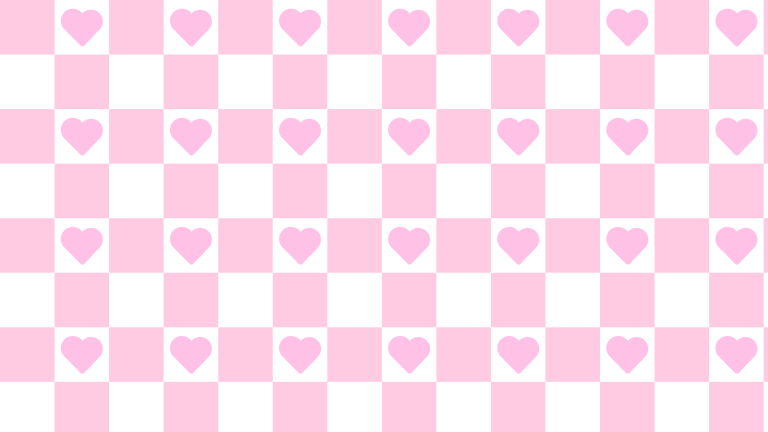
Reproduce this pattern procedurally as a Shadertoy shader.

```glsl
const float TILE_SIZE = 0.12627;              // tile side, in canvas heights
const vec3 TILE_PINK = vec3(1.00, 0.796, 0.886);
const vec3 TILE_WHITE = vec3(1.0);
const vec3 HEART_PINK = vec3(1.00, 0.76, 0.90);

// Heart parts, in tile units from the tile centre
const vec2 LEFT_LOBE = vec2(-0.165, 0.120);
const vec2 RIGHT_LOBE = vec2(0.170, 0.107);
const vec2 TIP = vec2(0.010, -0.300);
const float LEFT_RADIUS = 0.220;
const float RIGHT_RADIUS = 0.215;
const float TIP_RADIUS = 0.050;

// Signed distance to the hull of two circles
float taperedCapsule(vec2 p, vec2 a, float ra, vec2 b, float rb) {
    p -= a;
    float len = length(b - a);
    vec2 axis = (b - a) / len;
    vec2 q = vec2(abs(dot(p, vec2(-axis.y, axis.x))), dot(p, axis));
    float s = (ra - rb) / len;
    float c = sqrt(1.0 - s * s);
    float along = dot(q, vec2(-s, c));
    if (along < 0.0) return length(q) - ra;
    if (along > c * len) return length(q - vec2(0.0, len)) - rb;
    return dot(q, vec2(c, s)) - ra;
}

float heartDistance(vec2 p) {
    return min(taperedCapsule(p, LEFT_LOBE, LEFT_RADIUS, TIP, TIP_RADIUS),
               taperedCapsule(p, RIGHT_LOBE, RIGHT_RADIUS, TIP, TIP_RADIUS));
}

// Smoothed checkerboard coverage, 1 in the tile at the origin
float checker(vec2 tiles, float pixel) {
    vec2 edge = 0.5 - abs(mod(tiles + 0.5, 2.0) - 1.0);
    vec2 wave = clamp(2.0 * edge / pixel, -1.0, 1.0);
    return 0.5 + 0.5 * wave.x * wave.y;
}

void mainImage(out vec4 fragColor, in vec2 fragCoord) {
    // Tile coordinates counted from the top left corner
    float pixel = 1.0 / (iResolution.y * TILE_SIZE);
    vec2 tiles = vec2(fragCoord.x, iResolution.y - fragCoord.y) * pixel;

    vec3 color = mix(TILE_WHITE, TILE_PINK, checker(tiles, pixel));

    // One heart per two-by-two block, in its upper right tile
    vec2 local = (mod(tiles, 2.0) - vec2(1.5, 0.5)) * vec2(1.0, -1.0);
    float heart = clamp(0.5 - heartDistance(local) / pixel, 0.0, 1.0);
    color = mix(color, HEART_PINK, heart);

    fragColor = vec4(color, 1.0);
}
```
